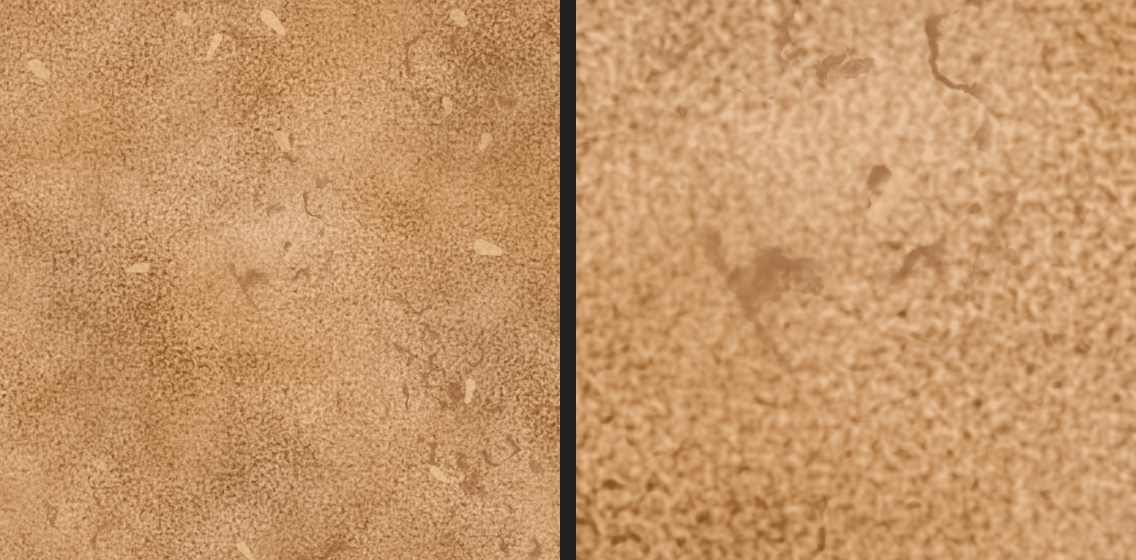
Left, the full canvas; right, a detail of the centre.
Reproduce this texture procedurally as a WebGL 1 fragment shader.

```glsl
precision highp float;
uniform vec2 u_resolution;

vec2 hash2(vec2 p) {
  vec3 q = fract(vec3(p.xyx) * vec3(0.1031, 0.1030, 0.0973));
  q += dot(q, q.yzx + 33.33);
  return fract((q.xx + q.yz) * q.zy);
}

vec2 gradient(vec2 cell) {
  float angle = 6.2832 * hash2(cell).x;
  return vec2(cos(angle), sin(angle));
}

float noise(vec2 p) {
  vec2 i = floor(p), f = fract(p);
  vec2 u = f * f * f * (f * (f * 6.0 - 15.0) + 10.0);
  float a = dot(gradient(i), f);
  float b = dot(gradient(i + vec2(1, 0)), f - vec2(1, 0));
  float c = dot(gradient(i + vec2(0, 1)), f - vec2(0, 1));
  float d = dot(gradient(i + vec2(1, 1)), f - vec2(1, 1));
  return mix(mix(a, b, u.x), mix(c, d, u.x), u.y);
}

float fbm(vec2 p) {
  float sum = 0.0, amp = 1.0;
  for (int i = 0; i < 5; i++) {
    sum += amp * noise(p);
    p = mat2(1.6, 1.2, -1.2, 1.6) * p + 17.3;
    amp *= 0.55;
  }
  return sum;
}

// Sparse, bent pale fragments, denser toward the top
float chips(vec2 p) {
  const float CELLS = 9.0;
  float cover = 0.0;
  vec2 warped = p + 0.007 * vec2(noise(p * 38.0), noise(p * 38.0 + 51.0));
  vec2 home = floor(p * CELLS);
  for (int y = -1; y <= 1; y++) {
    for (int x = -1; x <= 1; x++) {
      vec2 cell = home + vec2(x, y);
      vec2 place = hash2(cell + 120.0);
      vec2 kind = hash2(cell + 270.0);
      vec2 size = hash2(cell + 410.0);
      float present = step(kind.x, mix(0.08, 0.42, cell.y / CELLS));
      float angle = 3.1416 * kind.y;
      vec2 axis = vec2(cos(angle), sin(angle));
      vec2 d = warped - (cell + place) / CELLS;
      float along = dot(d, axis);
      float halfLength = mix(0.003, 0.018, size.x);
      d -= axis * clamp(along, -halfLength, halfLength);
      float radius = mix(0.005, 0.010, size.y) * (1.0 + 18.0 * along);
      float shape = 1.0 - smoothstep(-0.002, 0.002, length(d) - radius);
      cover = max(cover, present * shape * mix(0.35, 0.95, size.x));
    }
  }
  return cover;
}

// Broken brown cracks and small eroded patches
float veins(vec2 p) {
  vec2 bent = p + 0.018 * vec2(fbm(p * 22.0), fbm(p * 22.0 + 31.0));
  float region = noise(p * 3.1 + 7.0) + 0.35 * p.x + 0.5 * abs(p.y - 0.5);
  region = smoothstep(0.25, 0.6, region);
  float ridge = abs(noise(bent * 11.0 + 4.0));
  float crack = 1.0 - smoothstep(0.015, 0.065, ridge);
  crack *= smoothstep(-0.1, 0.2, noise(p * 19.0 + 60.0));
  float patches = smoothstep(0.42, 0.56, fbm(bent * 15.0 + 80.0));
  return region * max(crack, 0.8 * patches);
}

void main() {
  vec2 p = gl_FragCoord.xy / u_resolution.y;

  // Cloudy ground
  float cloud = fbm(p * 2.6 + 3.0);
  float mottle = fbm(p * 13.0 + 40.0);
  float tone = 0.10 + 0.55 * cloud + 0.28 * mottle;

  // Fine grain and dark pits
  vec2 g = p + 0.002 * vec2(noise(p * 70.0), noise(p * 70.0 + 9.0));
  float grain = noise(g * 128.0) + 0.8 * noise(g.yx * 205.0 + 13.0);
  float pits = smoothstep(0.2, 0.46, noise(g * 97.0 + 25.0));
  float roughness = 1.0 + 0.6 * noise(p * 5.0 + 90.0);
  tone += roughness * (0.95 * grain - 0.45 * pits);

  // Tan ramp from brown through ochre to cream
  vec3 brown = vec3(0.54, 0.34, 0.16);
  vec3 ochre = vec3(0.77, 0.575, 0.385);
  vec3 cream = vec3(0.905, 0.75, 0.595);
  vec3 color = mix(ochre, brown, clamp(-tone, 0.0, 1.0));
  color = mix(color, cream, clamp(tone, 0.0, 1.0));
  color += vec3(0.0, 0.02, 0.045) * noise(p * 4.0 + 70.0);

  color = mix(color, vec3(0.59, 0.38, 0.22), 0.72 * veins(p));
  color = mix(color, vec3(0.90, 0.745, 0.565) + 0.03 * grain, chips(p));
  gl_FragColor = vec4(color, 1.0);
}
```
